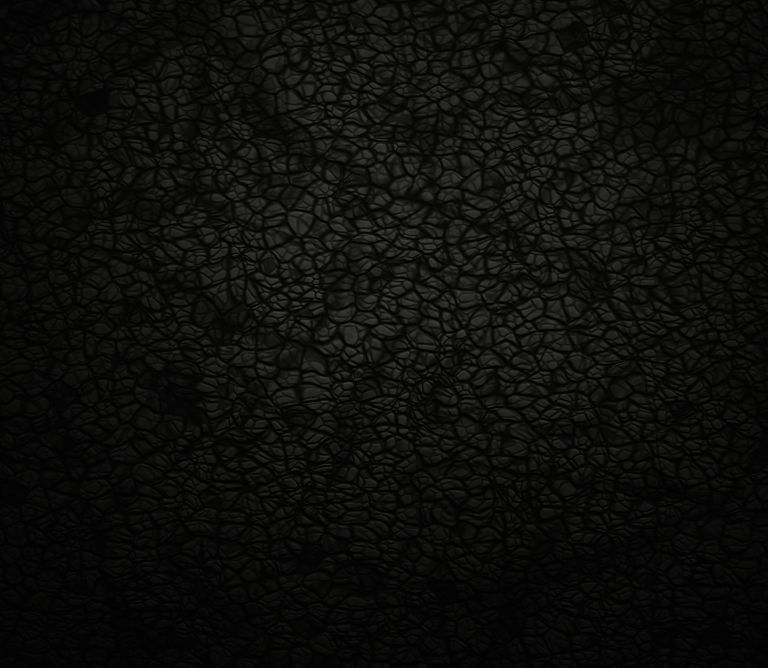
This texture is drawn by a WebGL 1 fragment shader. Its source:

```glsl
precision highp float;
// Black grained leather: creased pebbles under a soft off-centre light.
uniform vec2 u_resolution;

float hash(vec2 p) {
  return fract(sin(dot(p, vec2(127.1, 311.7))) * 43758.5);
}

vec2 hash2(vec2 p) {
  return vec2(hash(p), hash(p + 57.3));
}

float noise(vec2 p) {
  vec2 i = floor(p), f = fract(p);
  f = f * f * (3.0 - 2.0 * f);
  return mix(mix(hash(i), hash(i + vec2(1.0, 0.0)), f.x),
             mix(hash(i + vec2(0.0, 1.0)), hash(i + 1.0), f.x), f.y);
}

vec2 noise2(vec2 p) {
  return vec2(noise(p), noise(p + 31.7)) - 0.5;
}

// Distance gap between the two nearest cell points: zero along the borders
float cellGap(vec2 p) {
  vec2 cell = floor(p), f = fract(p);
  float nearest = 8.0, second = 8.0;
  for (int y = -1; y <= 1; y++) {
    for (int x = -1; x <= 1; x++) {
      vec2 o = vec2(float(x), float(y));
      float d = length(o + hash2(cell + o) - f);
      second = min(second, max(nearest, d));
      nearest = min(nearest, d);
    }
  }
  return second - nearest;
}

// Long wandering folds that run across many pebbles
float fold(vec2 p, float angle) {
  float c = cos(angle), s = sin(angle);
  vec2 q = vec2(c * p.x + s * p.y, c * p.y - s * p.x);
  return smoothstep(0.0, 0.05, abs(noise(q * vec2(3.5, 13.0)) - 0.5));
}

float leatherHeight(vec2 p) {
  vec2 q = p + 0.016 * noise2(p * 14.0) + 0.009 * noise2(p * 55.0);
  float pebbles = smoothstep(0.0, 0.34, cellGap(q * vec2(35.0, 48.0)));
  float wrinkles = smoothstep(0.0, 0.4, cellGap(q * vec2(66.0, 92.0) + 9.0));
  float wrinkleDepth = 0.3 + 0.5 * noise(p * 22.0);
  float folds = min(fold(q, 0.75), min(fold(q + 4.0, -0.25), fold(q + 8.0, 1.75)));
  float height = mix(0.12, 1.0, pebbles) * mix(1.0, wrinkles, wrinkleDepth);
  return height * mix(0.45, 1.0, folds);
}

void main() {
  vec2 uv = gl_FragCoord.xy / u_resolution;
  vec2 p = gl_FragCoord.xy / u_resolution.x;

  // Relief, lit from above
  float height = leatherHeight(p);
  float slope = height - leatherHeight(p + vec2(0.0006, 0.0022));
  float grain = noise(p * 260.0) - 0.5 + 0.6 * (noise(p * 130.0) - 0.5);

  // Pool of light, with a low rake that leaves only ridges bright
  vec2 d = (uv - vec2(0.54, 0.66)) / vec2(0.43, 0.45);
  float glow = 0.1 + 0.9 * exp(-dot(d, d));
  glow *= 0.85 + 0.3 * noise(p * 5.0);
  float rake = smoothstep(0.75, 0.1, uv.y);

  float shade = 0.018 + height * mix(0.165, 0.13, rake);
  shade += slope * mix(0.07, 0.16, rake) + grain * 0.05 * height;
  shade = max(shade, 0.008) * glow + 0.006;

  vec3 warmBlack = vec3(1.0, 0.99, 0.92);
  gl_FragColor = vec4(shade * warmBlack, 1.0);
}
```
